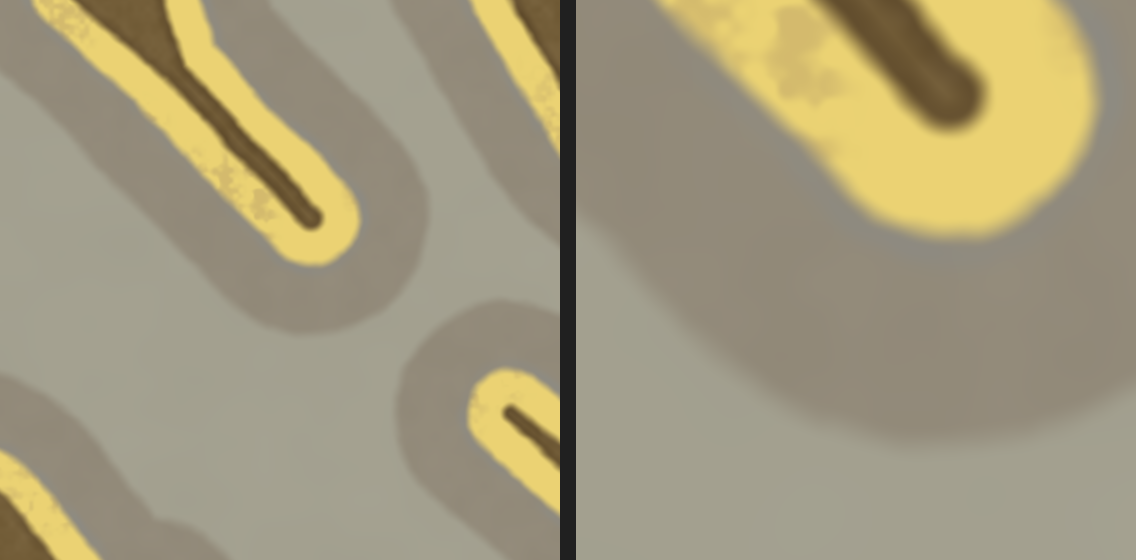
Left: the whole. Right: its middle third, enlarged.
Reproduce this pattern procedurally as a Shadertoy shader.

```glsl
// Slanted rounded fingers: brown cores ringed by a yellow band and a taupe halo
// on grey-green ground. One distance field of tapered capsules, bent by noise,
// is cut at three levels; fine value noise mottles the colours.

float hash(vec2 p) {
    return fract(sin(dot(p, vec2(127.1, 311.7))) * 43758.5453);
}

float noise(vec2 p) {
    vec2 i = floor(p), f = fract(p);
    f = f * f * (3.0 - 2.0 * f);
    return mix(mix(hash(i), hash(i + vec2(1, 0)), f.x),
               mix(hash(i + vec2(0, 1)), hash(i + vec2(1, 1)), f.x), f.y);
}

// Two octaves, centred on zero
float grain(vec2 p) {
    return 0.65 * noise(p) + 0.35 * noise(p * 2.1 + 17.0) - 0.5;
}

// Distance to a capsule whose radius runs from ra to rb
float taper(vec2 p, vec2 a, vec2 b, float ra, float rb) {
    vec2 axis = b - a;
    float h = clamp(dot(p - a, axis) / dot(axis, axis), 0.0, 1.0);
    return length(p - a - axis * h) - mix(ra, rb, h);
}

float cores(vec2 p) {
    // Central finger, flaring towards the top
    float d = taper(p, vec2(0.309, 0.870), vec2(0.553, 0.609), 0.021, 0.021);
    d = min(d, taper(p, vec2(0.309, 0.870), vec2(0.193, 1.059), 0.021, 0.085));
    // Thin finger at the right
    d = min(d, taper(p, vec2(0.912, 0.262), vec2(1.06, 0.138), 0.012, 0.022));
    // Broad bodies in the upper right and lower left corners
    d = min(d, taper(p, vec2(0.94, 1.247), vec2(1.165, 0.86), 0.15, 0.15));
    d = min(d, taper(p, vec2(-0.09, 0.0), vec2(0.06, -0.2), 0.15, 0.15));
    return min(d, taper(p, vec2(0.25, -0.13), vec2(0.4, -0.3), 0.02, 0.02));
}

// Soft step down across a level of the field
float inside(float d, float level, float blur) {
    float w = blur + 0.7 / iResolution.y;
    return 1.0 - smoothstep(level - w, level + w, d);
}

void mainImage(out vec4 fragColor, in vec2 fragCoord) {
    vec2 p = fragCoord / iResolution.y;

    // Gentle bends plus a slight raggedness of the edges
    vec2 bend = vec2(grain(p * 6.0), grain(p * 6.0 + 40.0));
    float d = cores(p + 0.016 * bend) + 0.006 * grain(p * 38.0);

    // Ground and halo
    vec3 ground = vec3(0.640, 0.629, 0.563) + 0.012 * grain(p * 9.0);
    vec3 halo = vec3(0.573, 0.541, 0.476) + 0.016 * grain(p * 22.0);
    vec3 col = mix(ground, halo, inside(d, 0.188, 0.011));

    // Cool fringe just outside the band
    float fringe = exp(-pow((d - 0.074) / 0.009, 2.0)) * noise(p * 28.0);
    col = mix(col, vec3(0.545, 0.545, 0.525), 0.7 * fringe);

    // Yellow band with duller patches
    float patches = smoothstep(0.42, 0.75, noise(p * 9.0 + 5.0));
    float dull = patches * smoothstep(-0.15, 0.3, grain(p * 52.0));
    vec3 yellow = mix(vec3(0.920, 0.825, 0.450), vec3(0.80, 0.70, 0.42), 0.75 * dull);
    col = mix(col, yellow, inside(d, 0.063, 0.008));

    // Brown core, darker along its rim
    vec3 brown = mix(vec3(0.455, 0.370, 0.225), vec3(0.37, 0.29, 0.17),
                     smoothstep(-0.025, -0.006, d) * noise(p * 16.0));
    brown += 0.05 * grain(p * 45.0);
    col = mix(col, brown, inside(d, 0.0, 0.008));

    fragColor = vec4(col, 1.0);
}
```
